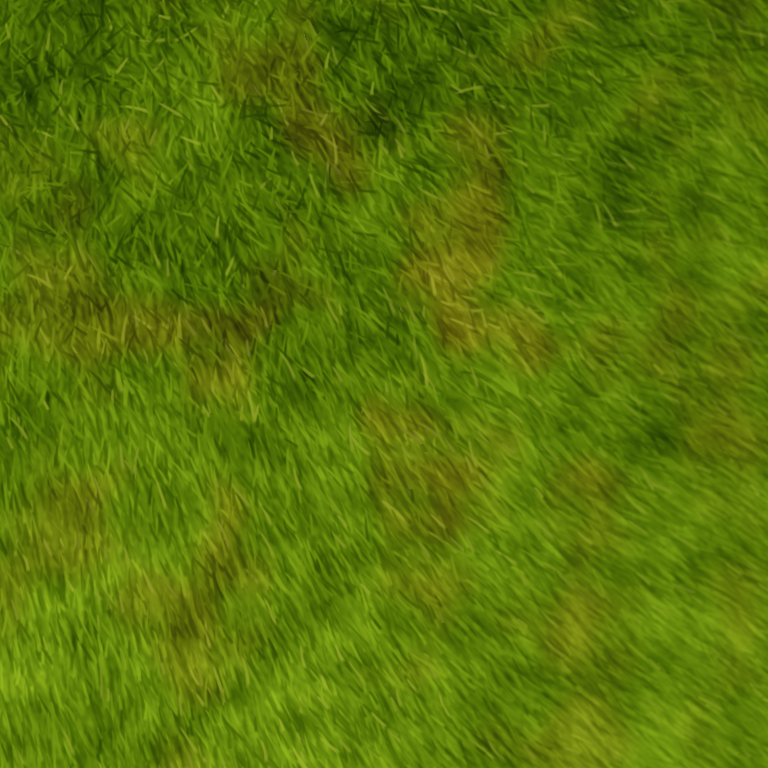
A WebGL 2 fragment shader for this texture:

```glsl
#version 300 es
precision highp float;

uniform vec2 u_resolution;
out vec4 fragColor;

// Colours
const vec3 SHADE = vec3(0.20, 0.27, 0.015);
const vec3 MID   = vec3(0.35, 0.445, 0.025);
const vec3 LIT   = vec3(0.50, 0.60, 0.08);
const vec3 STRAW = vec3(0.66, 0.66, 0.24);
const vec3 DRY_SHIFT  = vec3(0.07, -0.025, 0.015);
const vec3 LUSH_SHIFT = vec3(-0.025, 0.012, -0.005);

// Blades
const int   BLADE_LAYERS = 7;
const float BLADE_GRID   = 34.0;
const float BLADE_WIDTH  = 0.0018;
const float BLADE_CONTRAST = 0.95;
const float STRAW_SHARE  = 0.05;

// Fine fibres between the blades
const int   FIBRE_STEPS = 12;
const float FIBRE_FREQ  = 120.0;
const float FIBRE_STEP  = 0.0028;
const float FIBRE_CONTRAST = 1.6;

// Large scale light
const float SLOPE_CONTRAST = 0.40;
const float PATCH_CONTRAST = 0.30;
const float CLUMP_CONTRAST = 0.38;

vec3 hash3(ivec3 cell) {
    uvec3 v = uvec3(cell) * 1664525u + 1013904223u;
    v.x += v.y * v.z; v.y += v.z * v.x; v.z += v.x * v.y;
    v ^= v >> 16u;
    v.x += v.y * v.z; v.y += v.z * v.x; v.z += v.x * v.y;
    return vec3(v >> 8u) / 16777216.0;
}

float cornerSlope(ivec2 cell, vec2 offset) {
    float a = 6.2832 * hash3(ivec3(cell, 91)).x;
    return dot(vec2(cos(a), sin(a)), offset);
}

float gradientNoise(vec2 p) {
    ivec2 i = ivec2(floor(p));
    vec2 f = fract(p);
    vec2 u = f * f * f * (f * (f * 6.0 - 15.0) + 10.0);
    float low = mix(cornerSlope(i, f), cornerSlope(i + ivec2(1, 0), f - vec2(1, 0)), u.x);
    float high = mix(cornerSlope(i + ivec2(0, 1), f - vec2(0, 1)),
                     cornerSlope(i + ivec2(1, 1), f - vec2(1, 1)), u.x);
    return mix(low, high, u.y);
}

// Mean growing direction: upright at left, slanting at right
float leanAngle(vec2 p) {
    return mix(1.8, 2.5, smoothstep(0.05, 0.95, p.x));
}

// Spread of the directions: most tangled at upper left
float tangle(vec2 p) {
    return mix(0.3, 1.25, smoothstep(0.2, 1.0, p.y) * (1.0 - 0.7 * clamp(p.x, 0.0, 1.0)));
}

// Noise averaged along the growing direction
float fibres(vec2 p, float blur) {
    float angle = leanAngle(p) + 1.6 * tangle(p) * gradientNoise(p * 15.0 + 7.0);
    vec2 stride = vec2(cos(angle), sin(angle)) * FIBRE_STEP * (1.0 + 0.5 * blur);
    float sum = 0.0;
    for (int i = 0; i < FIBRE_STEPS; i++) {
        float k = float(i) - 0.5 * float(FIBRE_STEPS - 1);
        sum += gradientNoise((p + stride * k) * FIBRE_FREQ);
    }
    return sum / float(FIBRE_STEPS);
}

// Lays scattered blades over the ground; x is tone, y is straw amount
vec2 layBlades(vec2 ground, vec2 p, float ambient, float dry, float blur) {
    float soft = 0.0009 + 0.5 / u_resolution.y + 0.0012 * blur;
    for (int layer = 0; layer < BLADE_LAYERS; layer++) {
        vec2 q = p * BLADE_GRID + 0.37 * float(layer);
        ivec2 home = ivec2(floor(q));
        for (int n = 0; n < 9; n++) {
            ivec2 cell = home + ivec2(n % 3 - 1, n / 3 - 1);
            vec3 place = hash3(ivec3(cell, layer));
            vec3 look = hash3(ivec3(cell, layer + 40));
            vec2 d = (q - vec2(cell) - place.xy) / BLADE_GRID;
            float angle = leanAngle(p) + 1.5 * tangle(p) * (place.z + look.x - 1.0);
            vec2 dir = vec2(cos(angle), sin(angle));
            float halfLength = mix(0.35, 0.85, look.y) / BLADE_GRID;
            float along = dot(d, dir) / halfLength;
            float bend = (place.x - 0.5) * 0.25 * halfLength;
            float across = abs(dot(d, vec2(-dir.y, dir.x)) + bend * along * along);
            float width = BLADE_WIDTH * (1.0 - 0.35 * along);
            float cover = 1.0 - smoothstep(width - soft, width + soft, across);
            cover *= 1.0 - smoothstep(0.55, 1.0, abs(along));
            cover *= 0.75 - 0.3 * blur;
            float straw = step(1.0 - STRAW_SHARE * (0.6 + 1.4 * dry), look.z);
            float tone = ambient + BLADE_CONTRAST * (fract(look.z * 17.0) - 0.48);
            ground = mix(ground, vec2(tone, straw), cover);
        }
    }
    return ground;
}

void main() {
    vec2 p = gl_FragCoord.xy / u_resolution.y;
    float blur = smoothstep(0.45, 1.0, p.x + 0.15 * (0.5 - p.y));

    // Light, clumps and dry patches
    float patches = gradientNoise(p * 4.0 + 3.0);
    float clumps = gradientNoise(p * 13.0) + 0.5 * gradientNoise(p * 27.0);
    float ambient = 0.5 + SLOPE_CONTRAST * (0.5 - p.y)
                  + PATCH_CONTRAST * patches + CLUMP_CONTRAST * clumps;
    float middle = exp(-6.0 * dot(p - vec2(0.5, 0.52), p - vec2(0.5, 0.52)));
    float dryNoise = gradientNoise(p * 6.0 + 21.0) + 0.5 * gradientNoise(p * 15.0 + 5.0);
    float dry = smoothstep(-0.1, 0.5, dryNoise) * (0.35 + 0.65 * middle);

    // Fibres, then blades
    float tone = ambient + FIBRE_CONTRAST * fibres(p, blur);
    vec2 grass = layBlades(vec2(tone, 0.0), p, ambient, dry, blur);

    // Colour
    float t = clamp(grass.x, -0.35, 1.3);
    vec3 colour = t < 0.5 ? mix(SHADE, MID, 2.0 * t) : mix(MID, LIT, 2.0 * t - 1.0);
    colour += mix(LUSH_SHIFT, DRY_SHIFT, dry);
    colour = mix(colour, STRAW, grass.y * 0.55);
    fragColor = vec4(clamp(colour, 0.0, 1.0), 1.0);
}
```
